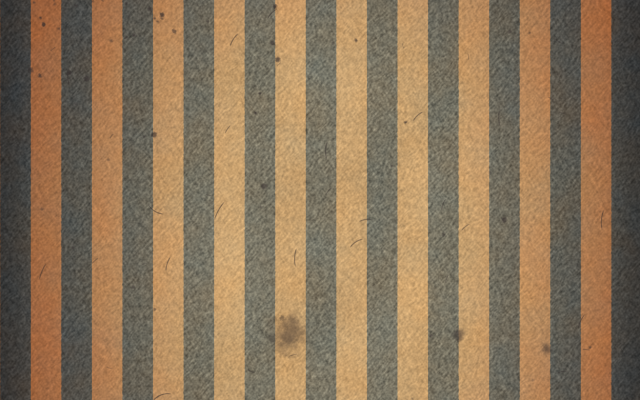
This pattern is drawn by a Shadertoy shader. Its source:

```glsl
// Aged paper with ten upright slate stripes on tan, darkening to rust at the sides.
// Stripes come from a repeated distance; gradient noise makes the fibres and mottling,
// and hashed loops scatter the specks, stains and curved hairs.

vec2 hash2(vec2 p) {
    vec3 q = fract(p.xyx * vec3(0.1031, 0.1030, 0.0973));
    q += dot(q, q.yzx + 33.33);
    return fract((q.xx + q.yz) * q.zy);
}

float gradientNoise(vec2 p) {
    vec2 i = floor(p), f = p - i;
    vec2 w = f * f * f * (f * (f * 6.0 - 15.0) + 10.0);
    float a = dot(hash2(i) * 2.0 - 1.0, f);
    float b = dot(hash2(i + vec2(1, 0)) * 2.0 - 1.0, f - vec2(1, 0));
    float c = dot(hash2(i + vec2(0, 1)) * 2.0 - 1.0, f - vec2(0, 1));
    float d = dot(hash2(i + vec2(1, 1)) * 2.0 - 1.0, f - vec2(1, 1));
    return mix(mix(a, b, w.x), mix(c, d, w.x), w.y);
}

float fbm(vec2 p) {
    float sum = 0.0, amp = 0.6;
    for (int i = 0; i < 4; i++) {
        sum += amp * gradientNoise(p);
        p = mat2(1.6, 1.2, -1.2, 1.6) * p + 17.3;
        amp *= 0.55;
    }
    return sum;
}

vec2 rotate(vec2 p, float angle) {
    float c = cos(angle), s = sin(angle);
    return vec2(c * p.x + s * p.y, c * p.y - s * p.x);
}

// Short fibres leaning both ways, mostly up to the right
float paperGrain(vec2 p) {
    vec2 bend = 0.006 * vec2(gradientNoise(p * 31.0), gradientNoise(p * 31.0 + 50.0));
    float rising = gradientNoise(rotate(p + bend, 0.85) * vec2(65.0, 165.0));
    float falling = gradientNoise(rotate(p - bend, 2.1) * vec2(60.0, 150.0) + 90.0);
    return rising + 0.65 * falling + 0.6 * gradientNoise(p * 190.0 + 7.0);
}

// Small dark specks, half of them gathered at the upper left
float specks(vec2 p, float px) {
    float ink = 0.0;
    float ragged = 0.003 * gradientNoise(p * 170.0);
    for (int i = 0; i < 56; i++) {
        vec2 h = hash2(vec2(i, 3.7)), k = hash2(vec2(i, 41.3));
        vec2 c = i < 28 ? vec2(0.75 * h.x, 1.0 - 0.4 * h.y * h.y) : h * vec2(1.6, 1.0);
        float r = 0.0015 + 0.005 * k.x * k.x * k.x;
        float d = length(p - c) - r + ragged;
        ink = max(ink, (0.3 + 0.4 * k.y) * smoothstep(px + 0.002, -px, d));
    }
    return ink;
}

// Broad soft stains near the foot: x, y, radius
float stains(vec2 p) {
    vec3 spots[3] = vec3[3](vec3(0.72, 0.165, 0.05), vec3(1.147, 0.165, 0.018), vec3(1.366, 0.13, 0.017));
    float ink = 0.0;
    for (int i = 0; i < 3; i++) {
        float d = length(p - spots[i].xy) / spots[i].z + 0.9 * fbm(p * 32.0);
        ink = max(ink, 0.5 * smoothstep(1.2, 0.1, d));
    }
    return ink;
}

// Thin hairs, each a piece of a parabola
float hairs(vec2 p, float px) {
    float ink = 0.0;
    for (int i = 0; i < 40; i++) {
        vec2 h = hash2(vec2(i, 71.9)), k = hash2(vec2(i, 13.1));
        vec2 q = rotate(p - h * vec2(1.6, 1.0), 6.283 * k.x);
        float reach = 0.008 + 0.02 * k.y * k.y;
        float d = abs(q.y - (k.x - 0.5) * 24.0 * q.x * q.x) - 0.0006;
        float ends = smoothstep(reach, 0.6 * reach, abs(q.x));
        ink = max(ink, (0.2 + 0.25 * k.y) * ends * smoothstep(px, -0.3 * px, d));
    }
    return ink;
}

void mainImage(out vec4 fragColor, in vec2 fragCoord) {
    vec2 uv = fragCoord / iResolution.xy;
    vec2 p = uv * vec2(1.6, 1.0);
    float px = 1.0 / iResolution.y;
    float mottle = fbm(p * 4.5 + 3.0);
    float grain = paperGrain(p);

    // Stripes, slightly rough along their edges
    float x = p.x + 0.0012 * gradientNoise(p * 140.0);
    float edge = 0.1528 * (abs(fract((x - 0.0769) / 0.1528 + 0.25) - 0.5) - 0.25);
    float slate = smoothstep(-0.75 * px, 0.75 * px, edge);

    // Ageing grows toward the sides and the top
    float age = length((uv - vec2(0.52, 0.38)) * vec2(1.8, 0.72));
    age = smoothstep(0.28, 1.05, age + 0.18 * mottle);
    vec3 tan_ = mix(vec3(0.785, 0.635, 0.44), vec3(0.59, 0.355, 0.22), age);
    vec3 grey = mix(vec3(0.475, 0.455, 0.39), vec3(0.25, 0.245, 0.24), age);
    vec3 color = mix(tan_, grey, slate);

    // Fibres, mottling and warm blotches
    color *= 1.0 + grain * mix(0.17, 0.34, slate) + 0.14 * mottle;
    color += vec3(0.05, 0.0, -0.04) * fbm(p * 9.0 + 40.0);

    // Wear
    float wear = max(max(specks(p, px), stains(p)), hairs(p, px));
    color = mix(color, vec3(0.20, 0.17, 0.17), wear);
    color *= 1.0 - 0.18 * smoothstep(0.06, 0.0, min(uv.x, 1.0 - uv.x));
    fragColor = vec4(clamp(color, 0.0, 1.0), 1.0);
}
```
